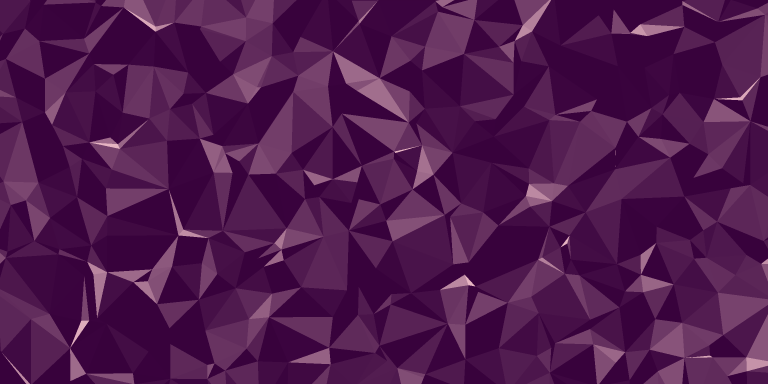
Reproduce this background procedurally as a Shadertoy shader.

```glsl
// Low-poly relief: scattered points joined by a Delaunay mesh of flat facets.
// Each pixel finds its own facet by pivoting a triangle around itself until the
// circumcircle is empty; random heights then tilt the facet towards a side light.

#define ROWS 13.0                     // mesh cells per canvas height
#define JITTER 1.8                    // point scatter, in cells
#define RELIEF 0.33                   // tone gained per unit of slope
#define AMBIENT 0.052                 // tone of a level facet
#define GLOW 0.10                     // extra tone in the lower right
#define LIGHT_ANGLE 2.4               // mean light direction, in radians
#define TWIST 1.4                     // spread of that direction between facets
#define SHADOW vec3(0.22, 0.006, 0.237)
#define TINT vec3(1.0, 1.03, 0.77)    // colour added per unit of tone
#define MAX_TONE 0.68

const int REACH = 4;                  // neighbour cells searched each way
const int COUNT = 81;                 // (2 * REACH + 1) squared
const int MAX_PIVOTS = 24;

vec3 hash3(vec2 cell) {
    vec3 k = vec3(dot(cell, vec2(127.1, 311.7)),
                  dot(cell, vec2(269.5, 183.3)),
                  dot(cell, vec2(419.2, 371.9)));
    return fract(sin(k) * 43758.5453);
}

float cross2(vec2 a, vec2 b) { return a.x * b.y - a.y * b.x; }

// Gradient of the plane through three points with the given heights
vec2 planeSlope(vec2 a, vec2 b, vec2 c, vec3 height) {
    vec2 u = b - a, v = c - a;
    float hu = height.y - height.x, hv = height.z - height.x;
    return vec2(hu * v.y - hv * u.y, hv * u.x - hu * v.x) / max(cross2(u, v), 1e-6);
}

// Distance from the origin to the edge a-b
float edgeDistance(vec2 a, vec2 b) { return cross2(a, b) / length(b - a); }

// Tone of the facet under p (x) and distance to its nearest edge (y), in cells
vec2 facet(vec2 p) {
    // Nearby mesh points relative to p, with height in z
    vec3 points[COUNT];
    vec2 home = floor(p);
    for (int i = 0; i < COUNT; i++) {
        int side = 2 * REACH + 1;
        vec2 cell = home + vec2(i % side - REACH, i / side - REACH);
        vec3 h = hash3(cell);
        points[i] = vec3(cell + 0.5 + JITTER * (h.xy - 0.5) - p, h.z);
    }

    // Counter-clockwise triangle that always keeps p inside
    vec3 a = vec3(-20.0, -14.0, 0.5), b = vec3(20.0, -14.0, 0.5), c = vec3(0.0, 22.0, 0.5);
    for (int k = 0; k < MAX_PIVOTS; k++) {
        vec3 lift = vec3(dot(a.xy, a.xy), dot(b.xy, b.xy), dot(c.xy, c.xy));
        vec2 centre = 0.5 * planeSlope(a.xy, b.xy, c.xy, lift);
        vec2 radius = a.xy - centre;
        float nearest = dot(radius, radius) * (1.0 - 1e-5);
        int pick = -1;
        for (int i = 0; i < COUNT; i++) {
            vec2 d = points[i].xy - centre;
            float dist = dot(d, d);
            if (dist < nearest) { nearest = dist; pick = i; }
        }
        if (pick < 0) break;

        // Swap out the corner that leaves p enclosed
        vec3 n = points[pick];
        float sa = cross2(a.xy, n.xy), sb = cross2(b.xy, n.xy), sc = cross2(c.xy, n.xy);
        if (sa <= 0.0 && sb >= 0.0) c = n;
        else if (sb <= 0.0 && sc >= 0.0) a = n;
        else b = n;
    }

    // Side light, turned a little per facet and compressed on steep ones
    float angle = LIGHT_ANGLE + TWIST * sin(97.0 * (a.z + b.z + c.z));
    vec2 slope = planeSlope(a.xy, b.xy, c.xy, vec3(a.z, b.z, c.z));
    float s = dot(slope, vec2(cos(angle), sin(angle)));

    // Broad corner glow, constant over the facet
    vec2 middle = (p + (a.xy + b.xy + c.xy) / 3.0) / ROWS;
    vec2 corner = vec2(iResolution.x / iResolution.y, 0.2);
    float glow = GLOW * exp(-9.0 * dot(middle - corner, middle - corner));
    float tone = AMBIENT + glow + RELIEF * s / sqrt(1.0 + 0.12 * s * s);
    float edge = min(edgeDistance(a.xy, b.xy),
                 min(edgeDistance(b.xy, c.xy), edgeDistance(c.xy, a.xy)));
    return vec2(clamp(tone, 0.0, MAX_TONE), edge);
}

void mainImage(out vec4 fragColor, in vec2 fragCoord) {
    float pixel = ROWS / iResolution.y;
    vec2 p = fragCoord * pixel;
    vec2 hit = facet(p);
    float tone = hit.x;

    // Supersample only where an edge crosses the pixel
    if (hit.y < 0.75 * pixel) {
        for (int i = 0; i < 9; i++) {
            if (i == 4) continue;
            vec2 offset = vec2(i % 3 - 1, i / 3 - 1) / 3.0;
            tone += facet(p + offset * pixel).x;
        }
        tone /= 9.0;
    }
    fragColor = vec4(SHADOW + TINT * tone, 1.0);
}
```
